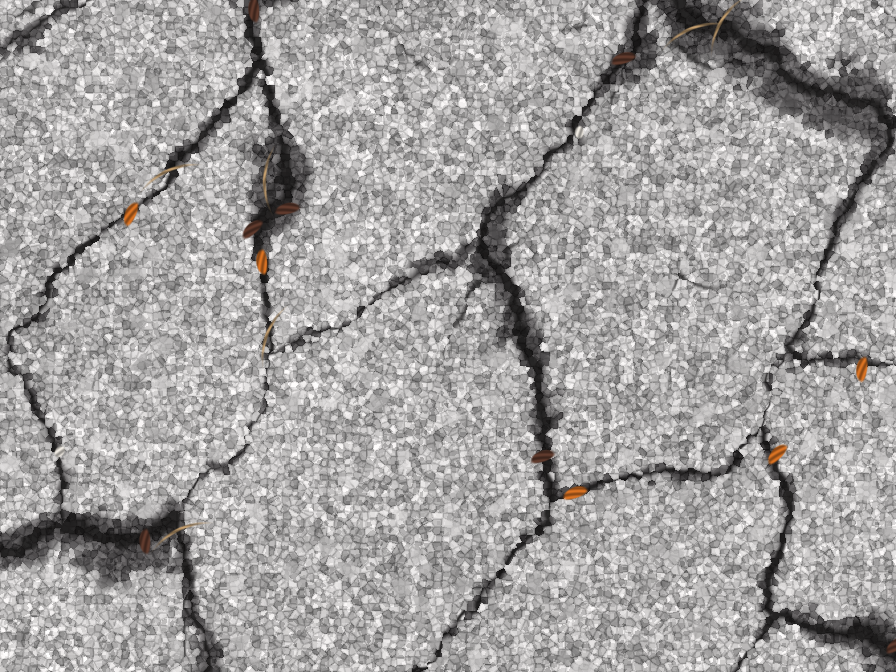
A WebGL 1 fragment shader for this texture:

```glsl
precision highp float;
// Weathered grey asphalt split by dark branching cracks with stained, crumbled rims.
// Cellular noise gives both the grains and the crack network; layered sines bend the
// cracks and vary their width. Leaves, twigs and chips are scattered inside the cracks.
uniform vec2 u_resolution;

const float GRAIN_SCALE = 88.0;      // grains per canvas height
const float FINE_SCALE = 165.0;
const float PEBBLE_SCALE = 36.0;
const float DEBRIS_SCALE = 17.0;
const vec2 CRACK_SCALE = vec2(2.5, 1.75);
const float CRACK_LEAN = 0.38;
const float CRACK_HALF_WIDTH = 0.0105;
const float STAIN_REACH = 0.042;
const float BASE_TONE = 0.735;
const vec3 STONE_TINT = vec3(1.005, 0.995, 0.993);
const vec3 CRACK_COLOR = vec3(0.115, 0.11, 0.11);
const vec3 STAIN_COLOR = vec3(0.27, 0.265, 0.27);
const vec3 LEAF_BROWN = vec3(0.36, 0.22, 0.17);
const vec3 LEAF_ORANGE = vec3(0.82, 0.43, 0.13);
const vec3 TWIG_COLOR = vec3(0.74, 0.60, 0.42);
const vec3 CHIP_COLOR = vec3(0.90, 0.88, 0.85);
const mat2 TURN = mat2(0.8, 0.6, -0.6, 0.8);

struct Cell {
  vec2 centre;
  vec2 id;
  vec2 neighbour;
  float edge;    // distance to the border shared with the neighbour
};

vec2 hash2(vec2 p) {
  vec3 q = fract(p.xyx * vec3(0.1031, 0.1030, 0.0973));
  q += dot(q, q.yzx + 33.33);
  return fract((q.xx + q.yz) * q.zy);
}

Cell cellular(vec2 p) {
  Cell cell;
  vec2 second = p + 1.0;
  float d1 = 9.0, d2 = 9.0;
  for (int j = -1; j <= 1; j++) {
    for (int i = -1; i <= 1; i++) {
      vec2 id = floor(p) + vec2(float(i), float(j));
      vec2 centre = id + 0.08 + 0.84 * hash2(id);
      float d = dot(centre - p, centre - p);
      if (d < d1) {
        d2 = d1; second = cell.centre; cell.neighbour = cell.id;
        d1 = d; cell.centre = centre; cell.id = id;
      } else if (d < d2) {
        d2 = d; second = centre; cell.neighbour = id;
      }
    }
  }
  cell.edge = dot(0.5 * (cell.centre + second) - p, normalize(second - cell.centre));
  return cell;
}

vec2 layeredSines(vec2 p) {
  vec2 sum = vec2(0.0);
  float amplitude = 1.0;
  for (int i = 0; i < 5; i++) {
    sum += amplitude * sin(p.yx + 1.2 * sin(p * 0.8 + 2.0));
    p = TURN * p * 2.03 + vec2(1.7, 4.1);
    amplitude *= 0.52;
  }
  return sum;
}

// x: distance to the crack line, y: its half width, z: strength of that branch
vec3 crack(vec2 p, float zoom, float patchiness) {
  vec2 q = p + 0.02 * layeredSines(p * 14.0);
  q = vec2(q.x - CRACK_LEAN * q.y, q.y) * CRACK_SCALE * zoom + 7.3;
  Cell block = cellular(q);
  float strength = smoothstep(0.08, 0.95, hash2(block.id + block.neighbour + 3.0).x);
  float halfWidth = CRACK_HALF_WIDTH * (0.12 + strength) * (0.25 + 0.9 * patchiness);
  return vec3(block.edge / (2.1 * zoom), halfWidth, strength);
}

float patches(vec2 p) {
  return clamp(0.5 + 0.36 * layeredSines(p * 5.0 + 3.0).x, 0.0, 1.0);
}

// Leaves, twigs and pale chips, kept only where a broad crack runs
vec3 addDebris(vec3 color, vec2 p, float px) {
  for (int j = -1; j <= 1; j++) {
    for (int i = -1; i <= 1; i++) {
      vec2 id = floor(p * DEBRIS_SCALE) + vec2(float(i), float(j));
      vec2 pick = hash2(id + 41.0);
      vec2 centre = (id + 0.2 + 0.6 * hash2(id + 11.0)) / DEBRIS_SCALE;
      vec3 line = crack(centre, 1.0, patches(centre));
      if (pick.x > 0.75 || line.x > 0.011 || line.z < 0.3) continue;
      float angle = 0.95 + 1.5 * (hash2(id + 23.0).x - 0.5);
      vec2 r = p - centre;
      r = vec2(dot(r, vec2(cos(angle), sin(angle))), dot(r, vec2(-sin(angle), cos(angle))));
      r.y += 5.0 * r.x * r.x;
      vec2 size = vec2(0.034, 0.0022);
      vec3 tint = TWIG_COLOR;
      if (pick.y < 0.5) {
        size = vec2(0.018, 0.008);
        tint = mix(LEAF_BROWN, LEAF_ORANGE, step(0.32, pick.y));
      } else if (pick.y < 0.7) {
        size = vec2(0.009, 0.0065);
        tint = CHIP_COLOR;
      }
      float d = (length(r / size) - 1.0) * size.y;
      tint *= 0.85 + 0.2 * sin(r.y * 700.0 + r.x * 200.0);
      color = mix(color, tint, smoothstep(px, -px, d));
    }
  }
  return color;
}

void main() {
  vec2 p = gl_FragCoord.xy / u_resolution.y;
  float px = 1.0 / u_resolution.y;

  // Stone grains, fine grit and a few larger pebbles
  Cell grain = cellular(p * GRAIN_SCALE);
  Cell grit = cellular(p * FINE_SCALE + 50.0);
  Cell pebble = cellular(p * PEBBLE_SCALE + 90.0);
  vec2 grainRandom = hash2(grain.id + 5.0);
  float tone = BASE_TONE + 0.28 * (grainRandom.x - 0.5);
  tone += 0.25 * (hash2(grit.id + 9.0).x - 0.5);
  tone -= 0.14 * (1.0 - smoothstep(0.0, 0.22, grain.edge));
  tone += 0.018 * layeredSines(p * 6.0).y;
  vec2 pebbleRandom = hash2(pebble.id + 17.0);
  float pebbleMask = step(pebbleRandom.x, 0.13) * smoothstep(0.1, 0.2, pebble.edge);
  tone = mix(tone, 0.62 + 0.27 * pebbleRandom.y, 0.65 * pebbleMask);
  vec3 color = tone * STONE_TINT;

  // Cracks follow grain outlines, so their rims look crumbled
  vec2 rough = mix(p, grain.centre / GRAIN_SCALE, 0.5);
  float patchiness = patches(p);
  vec3 broad = crack(rough, 1.0, patchiness);
  vec3 hairline = crack(rough + 4.0, 1.7, patchiness);
  float reach = 1.5 * broad.y
    + STAIN_REACH * smoothstep(0.5, 0.95, patchiness) * (0.25 + 0.75 * broad.z);
  float rim = broad.x + 0.014 * (grainRandom.y - 0.5);
  float stain = 1.0 - smoothstep(0.6 * reach, reach + 0.005, rim);
  vec3 stained = STAIN_COLOR + 0.55 * (color - BASE_TONE);
  color = mix(color, stained, 0.9 * stain);

  float gap = 1.0 - smoothstep(0.75 * broad.y - px, broad.y + px, broad.x);
  float fineGap = 1.0 - smoothstep(0.0, 0.3 * hairline.y + px, hairline.x);
  fineGap *= 0.7 * smoothstep(0.45, 0.8, patchiness) * step(0.35, hairline.z);
  vec3 depth = CRACK_COLOR + 0.14 * (tone - BASE_TONE);
  color = mix(color, depth, max(0.93 * gap, fineGap));

  color = addDebris(color, p, px);
  gl_FragColor = vec4(clamp(color, 0.0, 1.0), 1.0);
}
```
